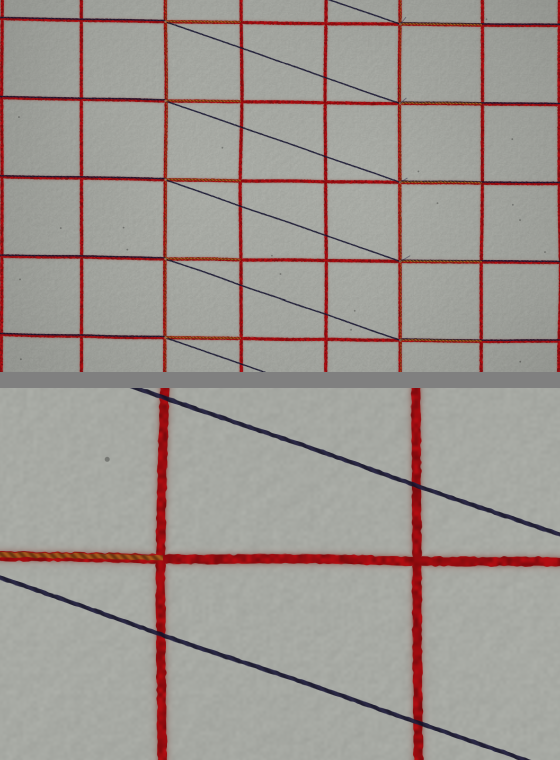
Top, the full canvas; bottom, a detail of the centre.
This pattern is drawn by a WebGL 2 fragment shader. Its source:

```glsl
#version 300 es
precision highp float;
#define ASPECT 1.506
#define COLUMN_PITCH 0.2141
#define ROW_PITCH 0.2123
#define FIRST_COLUMN 0.006
#define TOP_ROW 0.949
#define ROW_SAG 0.0176
#define YARN_HALF 0.0041
#define THREAD_HALF 0.0019
#define FUZZ 0.0016
#define GRAIN 0.035
#define SPECK_CHANCE 0.06

uniform vec2 u_resolution;
out vec4 fragColor;

const float PI = 3.14159;
const vec3 PAPER = vec3(0.635, 0.645, 0.622);
const vec3 HALO = vec3(0.57, 0.36, 0.33);
const vec3 RED = vec3(0.60, 0.045, 0.06);
const vec3 NAVY = vec3(0.13, 0.12, 0.25);
const vec3 ORANGE = vec3(0.66, 0.40, 0.11);
const vec3 KNOT = vec3(0.62, 0.55, 0.42);

float hash(vec2 p) {
  return fract(sin(dot(p, vec2(127.1, 311.7))) * 43758.5453);
}

float noise(vec2 p) {
  vec2 i = floor(p), f = fract(p);
  f = f * f * (3.0 - 2.0 * f);
  return mix(mix(hash(i), hash(i + vec2(1, 0)), f.x),
             mix(hash(i + vec2(0, 1)), hash(i + 1.0), f.x), f.y);
}

// Coverage of a stroke at distance d
float stroke(float d, float halfWidth) {
  float aa = 0.75 / u_resolution.y;
  return 1.0 - smoothstep(halfWidth - aa, halfWidth + aa, abs(d));
}

float segment(vec2 p, vec2 a, vec2 b) {
  vec2 ab = b - a;
  return length(p - a - ab * clamp(dot(p - a, ab) / dot(ab, ab), 0.0, 1.0));
}

// Uneven hand spacing pushes the even columns to the right
float columnX(float i) {
  float shift = 0.0069 * sin(PI * i / 7.0) * (1.0 + cos(PI * i));
  return FIRST_COLUMN + COLUMN_PITCH * i + shift;
}

// Signed distance to the nearest row
float rowDistance(float y) {
  return mod(y + 0.5 * ROW_PITCH, ROW_PITCH) - 0.5 * ROW_PITCH;
}

// Embossed paper with grain, soft vignette and rare specks
vec3 paper(vec2 p) {
  vec2 lit = vec2(0.003, -0.003);
  float relief = noise(p * 95.0) - noise((p + lit) * 95.0);
  relief += 0.6 * (noise(p * 210.0) - noise((p + lit) * 210.0));
  float tone = 1.0 + GRAIN * relief + GRAIN * (noise(p * 330.0) - 0.5);
  tone += 0.03 * (noise(p * 4.0) - 0.5);
  vec2 c = (p - vec2(0.5 * ASPECT, 0.5)) / ASPECT;
  tone *= 1.03 - 0.32 * dot(c, c);
  vec2 cell = floor(p * 14.0);
  vec2 spot = 0.2 + 0.6 * vec2(hash(cell + 3.1), hash(cell + 7.7));
  float speck = stroke(length(fract(p * 14.0) - spot) / 14.0, 0.0022);
  tone -= 0.3 * speck * step(hash(cell), SPECK_CHANCE);
  return PAPER * tone;
}

void main() {
  vec2 p = gl_FragCoord.xy / u_resolution * vec2(ASPECT, 1.0);
  vec3 color = paper(p);
  float left = columnX(2.0), right = columnX(5.0);
  float fuzz = FUZZ * (noise(p * 260.0) - 0.5);
  float twist = 0.8 + 0.2 * sin((p.x + p.y) * 700.0);

  // Sagging rows
  float s = p.x / ASPECT;
  float y = p.y - TOP_ROW + ROW_SAG * s * (1.6 - 0.6 * s);
  y += 0.002 * (noise(vec2(p.x * 9.0, floor(y / ROW_PITCH + 0.5) * 5.0)) - 0.5);
  float row = rowDistance(y);
  float rowId = floor(y / ROW_PITCH + 0.5);

  // Columns, with orange thread on the two turning columns
  float yarn = abs(row), orange = 0.0;
  for (int i = 0; i < 8; i++) {
    float id = float(i);
    float bend = 0.005 * (noise(vec2(p.y * 4.0, id * 7.0)) - 0.5);
    float dx = p.x - columnX(id) - bend;
    yarn = min(yarn, abs(dx));
    if (i == 2 || i == 5) orange = max(orange, 0.75 * stroke(dx - 0.0012 + fuzz, 0.0016));
  }

  // Orange thread along the spans beside the turns
  float span = step(left, p.x) * step(p.x, columnX(3.0));
  span += step(right, p.x) * step(p.x, columnX(6.0));
  orange = max(orange, span * stroke(row - 0.001 + fuzz, 0.0022));

  // Navy thread follows each row, then drops to the next one
  float drop = clamp((p.x - left) / (right - left), 0.0, 1.0);
  float falling = step(0.001, drop) * step(drop, 0.999);
  float thread = rowDistance(y + ROW_PITCH * drop - 0.0032 * (1.0 - falling));
  thread *= mix(1.0, 0.947, falling);

  // Layers: dye halo, yarn, threads
  color = mix(color, HALO, 0.6 * exp(-max(yarn - YARN_HALF, 0.0) / 0.0022));
  vec3 red = RED * (0.8 + 0.4 * noise(p * 240.0));
  color = mix(color, red, stroke(yarn + fuzz, YARN_HALF));
  color = mix(color, NAVY * twist, 0.93 * stroke(thread + 0.5 * fuzz, THREAD_HALF));
  color = mix(color, ORANGE * twist, 0.85 * orange);

  // Knots and loose ends at the turns
  float knot = min(length(vec2(p.x - left, row)), length(vec2(p.x - right, row)));
  color = mix(color, KNOT, 0.7 * stroke(knot, 0.0032));
  vec2 tip = vec2(0.012 + 0.016 * hash(vec2(rowId, 2.0)), 0.016 * hash(vec2(rowId, 5.0)) + 0.004);
  float end = segment(vec2(p.x - right, row), vec2(0.0), tip);
  color = mix(color, NAVY, 0.5 * stroke(end, 0.0011));
  fragColor = vec4(color, 1.0);
}
```
